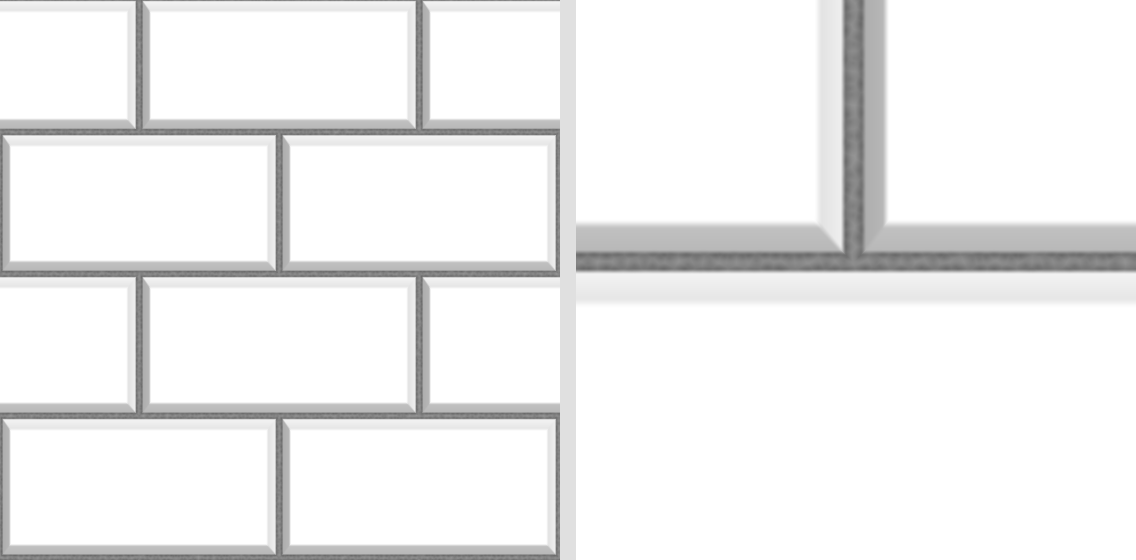
Left, the full canvas; right, a detail of the centre.
A WebGL 1 fragment shader for this pattern:

```glsl
precision highp float;
// Bevelled white wall tiles in running bond, two across and four down.
// Distances to the four tile sides give mitred bevels lit from the top right;
// the recessed grout is speckled with wrapping cellular noise.

#define PITCH vec2(0.5, 0.2534)
#define OFFSET vec2(-0.0015, 0.0040)
#define GROUT vec2(0.0122, 0.0114)
#define BEVEL_LEFT_BOTTOM vec2(0.0132, 0.0168)
#define BEVEL_RIGHT_TOP vec2(0.0148, 0.0188)
#define SHADE_LEFT_BOTTOM vec2(0.70, 0.74)
#define SHADE_RIGHT_TOP vec2(0.91, 0.925)
#define GROUT_DARK 0.43
#define GROUT_LIGHT 0.54
#define SPECK_CELLS 144.0
#define SPECK_DEPTH 0.09
#define SOFTNESS 0.0024

uniform vec2 u_resolution;

vec2 hash2(vec2 p) {
  vec2 q = vec2(dot(p, vec2(12.71, 31.17)), dot(p, vec2(26.95, 18.33)));
  return fract(sin(q) * 4375.85);
}

// Distance to the nearest scattered point, wrapping every SPECK_CELLS cells.
float cellular(vec2 uv) {
  vec2 p = uv * SPECK_CELLS;
  vec2 cell = floor(p);
  float nearest = 2.0;
  for (int j = -1; j <= 1; j++) {
    for (int i = -1; i <= 1; i++) {
      vec2 neighbour = cell + vec2(float(i), float(j));
      vec2 point = neighbour + hash2(mod(neighbour, SPECK_CELLS));
      nearest = min(nearest, distance(p, point));
    }
  }
  return nearest;
}

float edge(float d, float width) {
  return smoothstep(-width, width, d);
}

void main() {
  vec2 uv = gl_FragCoord.xy / u_resolution;
  float soft = max(SOFTNESS, 0.7 / min(u_resolution.x, u_resolution.y));

  // Running bond: every second row shifts by half a tile,
  // and the slightly shorter top row closes the vertical wrap
  vec2 wall = fract(uv - OFFSET);
  float row = min(floor(wall.y / PITCH.y), 3.0);
  vec2 size = vec2(PITCH.x, row < 2.5 ? PITCH.y : 1.0 - 3.0 * PITCH.y);
  float shift = 0.5 * PITCH.x * mod(row, 2.0);
  vec2 local = vec2(mod(wall.x + shift, PITCH.x), wall.y - row * PITCH.y);

  // Distances inward from the left/bottom and right/top sides
  vec2 low = local - 0.5 * GROUT;
  vec2 high = size - 0.5 * GROUT - local;
  vec2 inward = min(low, high);
  float tileDist = min(inward.x, inward.y);

  // Bevels: 0 at the outer edge, 1 at the flat face, mitred at the corners
  vec2 lowSlope = low / BEVEL_LEFT_BOTTOM;
  vec2 highSlope = high / BEVEL_RIGHT_TOP;
  vec2 slope = min(lowSlope, highSlope);
  float height = min(slope.x, slope.y);
  vec2 sideShade = mix(SHADE_LEFT_BOTTOM, SHADE_RIGHT_TOP,
                       step(highSlope, lowSlope));
  float softSlope = soft / BEVEL_LEFT_BOTTOM.x;
  float bevel = mix(sideShade.x, sideShade.y,
                    edge(slope.x - slope.y, softSlope));
  float speck = cellular(uv) - 0.5;
  // Lit bevels brighten toward their outer rim, shaded ones toward the face
  float lit = smoothstep(0.76, 0.88, bevel);
  bevel += mix(0.04, -0.06, lit) * (clamp(height, 0.0, 1.0) - 0.5);
  float tile = mix(bevel, 1.0, edge(height - 1.0, softSlope));

  // Grout: darker along the tile edges, grainy in the middle
  float middle = smoothstep(0.0, 0.5 * GROUT.y, -tileDist);
  float grout = mix(GROUT_DARK, GROUT_LIGHT, middle) + SPECK_DEPTH * speck;

  float shade = mix(grout, tile, edge(tileDist, 0.8 * soft));
  gl_FragColor = vec4(vec3(clamp(shade, 0.0, 1.0)), 1.0);
}
```
